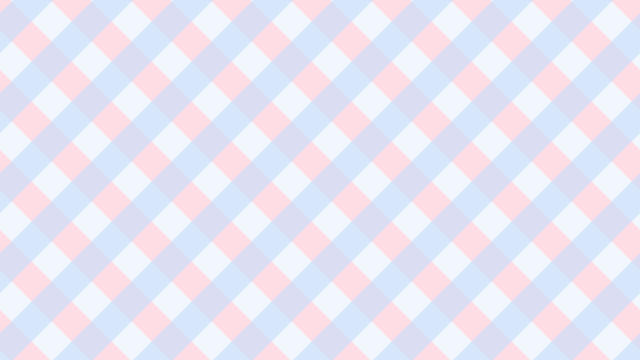
Give the GLSL for this pattern, as a WebGL 1 fragment shader.

```glsl
precision highp float;

uniform vec2 u_resolution;

const float REPEATS_DOWN = 4.5;
const float STRIPE_WIDTH = 0.5;
const vec2 GAP_CENTRE = vec2(0.647, 0.232);

const vec3 CLOTH = vec3(0.950, 0.970, 0.996);
const vec3 PINK = vec3(1.000, 0.868, 0.896);
const vec3 BLUE_DYE = vec3(0.774, 0.868, 0.986);
const float BLUE_OPACITY = 0.63;

// Coverage of unit-period stripes centred halfway between integers
float stripes(float coordinate, float width, float softness) {
    float fromCentre = abs(fract(coordinate) - 0.5);
    float edge = 0.5 * width - fromCentre;
    return clamp(0.5 + edge / softness, 0.0, 1.0);
}

// Translucent blue bands laid across opaque pink bands
vec3 gingham(vec2 diagonal, float softness) {
    float pinkBand = stripes(diagonal.x, STRIPE_WIDTH, softness);
    float blueBand = stripes(diagonal.y, STRIPE_WIDTH, softness);
    vec3 base = mix(CLOTH, PINK, pinkBand);
    return mix(base, BLUE_DYE, BLUE_OPACITY * blueBand);
}

void main() {
    float pixel = REPEATS_DOWN / u_resolution.y;
    vec2 p = gl_FragCoord.xy * pixel - GAP_CENTRE;

    // Diagonal axes: falling bands vary along x + y, rising along x - y
    vec2 diagonal = vec2(p.x + p.y, p.x - p.y);
    float softness = 1.414 * pixel;

    gl_FragColor = vec4(gingham(diagonal, softness), 1.0);
}
```
